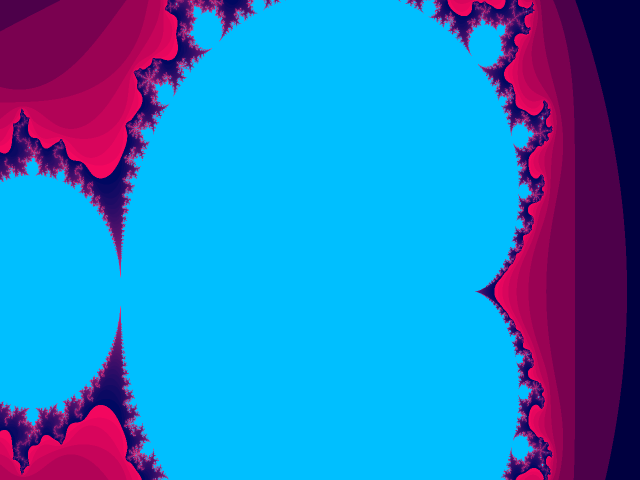
Write a Shadertoy shader that draws this background.

```glsl
#define VIEW_CORNER vec2(-1.092, -0.4065)
#define VIEW_SIZE vec2(1.811, 1.036)
#define MAX_STEPS 100
#define ESCAPE_RADIUS 2.0
#define SAMPLES 2
#define INSIDE_COLOR vec3(0.0, 0.75, 1.0)
#define BASE_BLUE 0.25
#define BLUE_RISE 0.13
#define GREEN_RISE 0.03

// Number of steps before the orbit of c escapes, or 0 if it stays bounded
int escapeSteps(vec2 c) {
    vec2 z = vec2(0.0);
    for (int i = 1; i <= MAX_STEPS; i++) {
        z = vec2(z.x * z.x - z.y * z.y, 2.0 * z.x * z.y) + c;
        if (dot(z, z) > ESCAPE_RADIUS * ESCAPE_RADIUS) return i;
    }
    return 0;
}

// Red restarts with each decade of steps; green and blue keep rising
vec3 bandColor(int steps) {
    float decades = log(max(float(steps - 2), 1.0)) / log(10.0);
    float red = fract(decades + 0.0001);
    float green = GREEN_RISE * decades * decades * decades;
    return vec3(red, green, BASE_BLUE + BLUE_RISE * decades);
}

vec3 fractalColor(vec2 c) {
    int steps = escapeSteps(c);
    return steps == 0 ? INSIDE_COLOR : bandColor(steps);
}

void mainImage(out vec4 fragColor, in vec2 fragCoord) {
    // Average a small grid of samples to smooth the edges
    vec3 total = vec3(0.0);
    for (int j = 0; j < SAMPLES; j++) {
        for (int i = 0; i < SAMPLES; i++) {
            vec2 offset = (vec2(i, j) + 0.5) / float(SAMPLES) - 0.5;
            vec2 uv = (fragCoord + offset) / iResolution.xy;
            total += fractalColor(VIEW_CORNER + uv * VIEW_SIZE);
        }
    }
    fragColor = vec4(total / float(SAMPLES * SAMPLES), 1.0);
}
```
